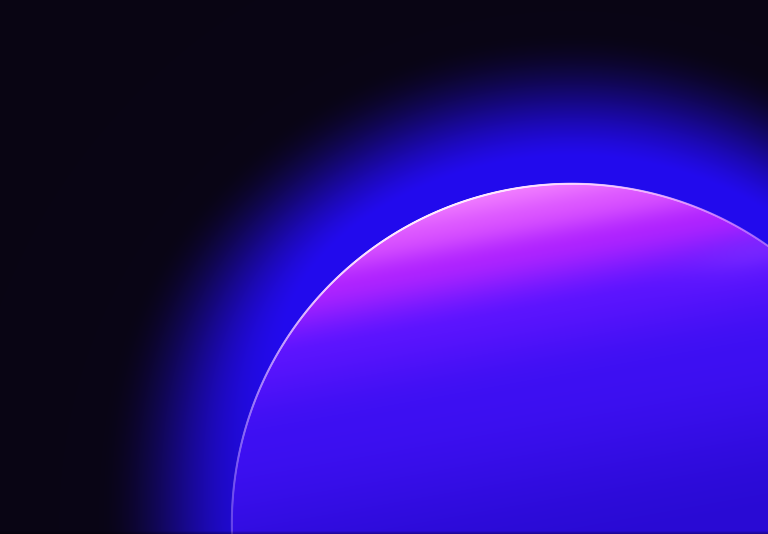
This background is drawn by a WebGL 2 fragment shader. Its source:

```glsl
#version 300 es
precision highp float;
// A large violet sphere rising out of a dark sky with a soft blue halo.
// The halo is a falloff of the circle's distance; the body is a tilted
// colour ramp, finished with a thin rim light that fades along the arc.

uniform vec2 u_resolution;
out vec4 fragColor;

const vec2 CENTER = vec2(1.071, 0.019);
const float RADIUS = 0.638;

const vec3 NIGHT = vec3(0.034, 0.018, 0.075);
const vec3 HALO_BLUE = vec3(0.135, 0.04, 0.93);
const vec3 DEEP_BLUE = vec3(0.16, 0.04, 0.83);
const vec3 BLUE = vec3(0.24, 0.06, 0.95);
const vec3 INDIGO = vec3(0.37, 0.08, 1.0);
const vec3 MAGENTA = vec3(0.69, 0.14, 1.0);
const vec3 ORCHID = vec3(0.85, 0.32, 1.0);
const vec3 PINK = vec3(0.95, 0.50, 1.0);
const vec3 RIM_WHITE = vec3(1.0, 0.92, 1.0);

float circleDistance(vec2 p, vec2 center, float radius) {
    return length(p - center) - radius;
}

float bell(float x, float middle, float width) {
    float t = (x - middle) / width;
    return exp(-t * t);
}

// Dark sky with a halo that is wider and brighter near the top
vec3 skyColor(vec2 p, float dist) {
    float lift = smoothstep(0.0, 0.6, p.y);
    float reach = mix(0.25, 0.285, lift);
    float core = 1.0 - smoothstep(mix(-0.03, 0.02, lift), reach, dist);
    float haze = 0.06 * exp(-max(dist, 0.0) * 7.0);
    float strength = mix(0.82, 1.0, lift);
    return mix(NIGHT, HALO_BLUE, min(core * strength + haze, 1.0));
}

// Body colour along a slightly tilted vertical axis
vec3 sphereColor(vec2 p, vec2 center) {
    float level = p.y - 0.18 * (p.x - center.x);
    vec3 color = mix(DEEP_BLUE, BLUE, smoothstep(-0.04, 0.30, level));
    color = mix(color, INDIGO, smoothstep(0.28, 0.47, level));
    color = mix(color, MAGENTA, smoothstep(0.43, 0.555, level));
    color = mix(color, ORCHID, smoothstep(0.54, 0.615, level));
    color = mix(color, PINK, smoothstep(0.60, 0.68, level));
    // Faint sheen near the right edge
    float sheen = bell(p.x, 1.42, 0.12) * bell(level, 0.465, 0.035);
    return mix(color, vec3(0.50, 0.20, 1.0), 0.45 * sheen);
}

// Rim light, strongest on the upper left of the arc
float rimLight(vec2 p, vec2 center, float dist, float pixel) {
    vec2 offset = p - center;
    float angle = atan(-offset.x, offset.y);
    float strength = 0.15 + 0.85 * bell(angle, 0.40, 0.80);
    float width = 0.0011;
    float line = 1.0 - smoothstep(width, width + pixel, abs(dist + width));
    return line * strength;
}

void main() {
    vec2 p = gl_FragCoord.xy / u_resolution.y;
    float pixel = 1.0 / u_resolution.y;
    float dist = circleDistance(p, CENTER, RADIUS);

    vec3 color = skyColor(p, dist);
    float inside = 1.0 - smoothstep(-0.5 * pixel, 0.5 * pixel, dist);
    color = mix(color, sphereColor(p, CENTER), inside);
    color = mix(color, RIM_WHITE, rimLight(p, CENTER, dist, pixel));

    // Slim shade along the bottom edge
    color *= mix(0.7, 1.0, smoothstep(0.0, 0.007, p.y));
    fragColor = vec4(color, 1.0);
}
```
